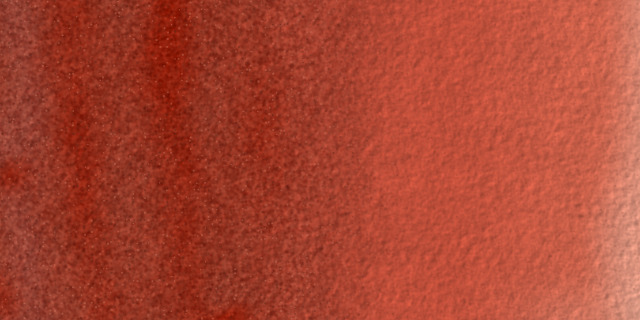
A Shadertoy shader for this texture:

```glsl
// Red watercolour wash on rough paper: deep pigment at left thins to coral at right.
// A stepped wash with soft vertical stains is lit by embossed noise, then flecked
// with tiny pale and dark grains of pigment.

const vec3 DEEP_RED   = vec3(0.580, 0.222, 0.155);
const vec3 STAIN_RED  = vec3(0.558, 0.115, 0.040);
const vec3 DUSTY_RED  = vec3(0.575, 0.255, 0.205);
const vec3 MID_RED    = vec3(0.645, 0.250, 0.180);
const vec3 LIGHT_RED  = vec3(0.748, 0.305, 0.225);
const vec3 CORAL      = vec3(0.800, 0.390, 0.300);
const vec3 BARE_PAPER = vec3(0.870, 0.640, 0.560);
const vec3 PALE_FLECK = vec3(0.790, 0.470, 0.380);
const vec3 DARK_FLECK = vec3(0.340, 0.140, 0.100);

const float TOOTH_SCALE   = 46.0;   // paper bumps per canvas height
const float TOOTH_RELIEF  = 0.40;
const float GRAIN_SCALE   = 140.0;  // fine pigment grains per canvas height
const float GRAIN_AMOUNT  = 0.19;
const float FLECK_SCALE   = 85.0;
const float FLECK_DENSITY = 0.18;

const mat2 TURN = mat2(0.8, 0.6, -0.6, 0.8);

float hash(vec2 p) {
    return fract(sin(dot(p, vec2(127.1, 311.7))) * 43758.5453);
}

float noise(vec2 p) {
    vec2 i = floor(p), f = fract(p);
    f = f * f * (3.0 - 2.0 * f);
    return mix(mix(hash(i), hash(i + vec2(1, 0)), f.x),
               mix(hash(i + vec2(0, 1)), hash(i + vec2(1, 1)), f.x), f.y);
}

float fbm(vec2 p) {
    float sum = 0.0, amp = 0.5;
    for (int i = 0; i < 4; i++) {
        sum += amp * noise(p);
        p = 2.0 * TURN * p + 7.3;
        amp *= 0.5;
    }
    return sum;
}

// Paper height: rounded bumps, each octave turned so that no direction rules
float tooth(vec2 p) {
    vec2 q = TURN * p * TOOTH_SCALE;
    float h = 0.0, amp = 0.5;
    for (int i = 0; i < 3; i++) {
        h += amp * noise(q);
        q = 1.85 * TURN * q + 19.0;
        amp *= 0.62;
    }
    return h;
}

float bell(float d, float width) {
    return exp(-d * d / (width * width));
}

// Amount of concentrated pigment in streaks and pools
float stain(vec2 p) {
    vec2 q = p + 0.10 * (vec2(fbm(p * 5.0), fbm(p * 5.0 + 31.0)) - 0.47);
    float s = 0.85 * bell(q.x - 0.58 + 0.07 * q.y, 0.075) * mix(0.55, 1.0, q.y);
    s += 0.50 * bell(q.x - 0.32 + 0.12 * q.y, 0.08);
    s += 0.45 * bell(length((q - vec2(0.87, 0.60)) * vec2(1.0, 0.6)), 0.13);
    s += 1.00 * bell(length(q - vec2(0.02, 0.44)), 0.06);
    s += 0.90 * bell(length((q - vec2(0.0, 0.06)) * vec2(1.0, 0.5)), 0.05);
    s += 0.90 * bell(length((q - vec2(0.72, 0.0)) * vec2(0.4, 1.0)), 0.035);
    float mottle = fbm(p * vec2(6.0, 3.0) + 4.0);
    return clamp(s * (0.55 + 0.9 * mottle) + 0.6 * (mottle - 0.4), 0.0, 1.0);
}

// Broad colour of the wash
vec3 wash(vec2 p) {
    float x = p.x + 0.12 * (fbm(p * 4.0 + 11.0) - 0.47);
    float edge = 1.14 + 0.07 * p.y;
    vec3 c = mix(DEEP_RED, DUSTY_RED, 0.8 * bell(x - 0.07, 0.10));
    c = mix(c, STAIN_RED, stain(p) * (1.0 - smoothstep(0.85, 1.15, x)));
    c = mix(c, MID_RED, smoothstep(0.68, 1.08, x));
    c = mix(c, LIGHT_RED, smoothstep(edge - 0.14, edge + 0.11, x));
    c = mix(c, CORAL, 0.9 * smoothstep(1.35, 1.95, x));
    float rim = smoothstep(1.86, 2.06, p.x + 0.3 * (x - p.x) + 0.07 * bell(p.y - 0.22, 0.25));
    float corner = bell(length((p - vec2(1.85, 0.0)) * vec2(0.5, 1.0)), 0.11);
    return mix(c, BARE_PAPER, clamp(0.68 * rim + 0.28 * corner, 0.0, 0.9));
}

// Soft round grains scattered on a jittered grid; x is coverage, y picks the kind
vec2 flecks(vec2 p) {
    vec2 q = p * FLECK_SCALE, cell = floor(q);
    vec2 centre = 0.3 + 0.4 * vec2(hash(cell + 3.1), hash(cell + 8.7));
    float radius = mix(0.18, 0.38, hash(cell + 5.3));
    float dotMask = 1.0 - smoothstep(0.2 * radius, radius + 0.12, length(fract(q) - centre));
    return vec2(dotMask * step(hash(cell), FLECK_DENSITY), hash(cell + 13.9));
}

void mainImage(out vec4 fragColor, in vec2 fragCoord) {
    vec2 p = fragCoord / iResolution.y;
    p.x *= 2.0 * iResolution.y / iResolution.x;   // canvas spans 2 by 1

    vec3 colour = wash(p);
    float heavy = 1.0 - smoothstep(0.8, 1.35, p.x);

    // Paper relief lit from the upper left, and granulating pigment
    float relief = tooth(p) - tooth(p + vec2(-0.006, 0.005));
    vec2 g = TURN * p * GRAIN_SCALE;
    float grain = noise(g) + noise(TURN * g * 0.62 + 47.0) - 1.0;
    float shade = TOOTH_RELIEF * mix(1.0, 0.85, heavy) * relief;
    shade += GRAIN_AMOUNT * mix(0.35, 1.0, heavy) * grain;
    shade += 0.10 * (fbm(p * 14.0 + 5.0) - 0.47);
    colour *= 1.0 + shade;
    colour += vec3(0.0, 0.05, 0.05) * heavy * grain;

    vec2 fleck = flecks(p);
    vec3 fleckColour = fleck.y < 0.5 ? PALE_FLECK : DARK_FLECK;
    colour = mix(colour, fleckColour, fleck.x * mix(0.14, 0.45, heavy));

    fragColor = vec4(clamp(colour, 0.0, 1.0), 1.0);
}
```
